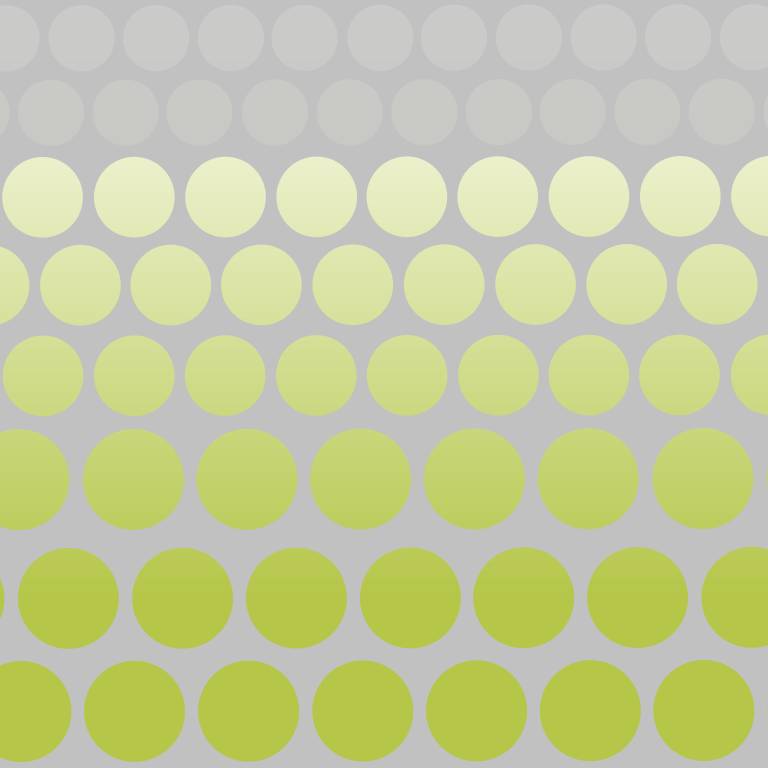
A Shadertoy shader for this pattern:

```glsl
// Rows of dots on grey, growing downward and fading from pale to lime green

#define GROUND     vec3(0.757)
#define LIME       vec3(0.710, 0.776, 0.286)
#define PALE       vec3(1.0, 1.0, 0.985)
#define FADE_START 0.22     // height where the lime begins to pale
#define FADE_END   1.0
#define FILL       0.443    // dot radius as a share of its pitch
#define FAINT      0.155    // opacity of the top rows
#define FAINT_FROM 0.80     // rows above this height are faint
#define TILT       0.0015   // slight rise toward the right
#define JITTER     0.0018   // sideways wander of each dot

// Each row: height of centres, x of first centre, pitch
const int ROWS = 8;
const vec3 rows[ROWS] = vec3[ROWS](
    vec3(0.9500, 0.0085, 0.0972),
    vec3(0.8530, 0.0658, 0.0972),
    vec3(0.7430, 0.0560, 0.1185),
    vec3(0.6285, 0.1042, 0.1185),
    vec3(0.5105, 0.0560, 0.1185),
    vec3(0.3755, 0.0247, 0.1484),
    vec3(0.2207, 0.0890, 0.1482),
    vec3(0.0735, 0.0268, 0.1484));

float hash(vec2 p) {
    vec3 q = fract(vec3(p.xyx) * 0.1031);
    q += dot(q, q.yzx + 33.33);
    return fract((q.x + q.y) * q.z);
}

// Signed distance to the nearest dot of one row
float dotDistance(vec2 p, vec3 row, float rowId) {
    float column = floor((p.x - row.y) / row.z + 0.5);
    vec2 centre = vec2(row.y + column * row.z, row.x);
    centre.y += TILT * centre.x;
    centre.x += JITTER * (hash(vec2(column + 7.0, rowId)) - 0.5);
    return length(p - centre) - FILL * row.z;
}

void mainImage(out vec4 fragColor, in vec2 fragCoord) {
    vec2 p = fragCoord / iResolution.y;
    float pixel = 1.0 / iResolution.y;

    // Coverage of all rows, weighted by opacity
    float cover = 0.0;
    for (int i = 0; i < ROWS; i++) {
        float d = dotDistance(p, rows[i], float(i));
        float opacity = rows[i].x > FAINT_FROM ? FAINT : 1.0;
        cover = max(cover, opacity * clamp(0.5 - d / pixel, 0.0, 1.0));
    }

    // One vertical gradient runs through every dot
    float fade = clamp((p.y - FADE_START) / (FADE_END - FADE_START), 0.0, 1.0);
    vec3 dotColor = mix(LIME, PALE, fade);
    fragColor = vec4(mix(GROUND, dotColor, cover), 1.0);
}
```
